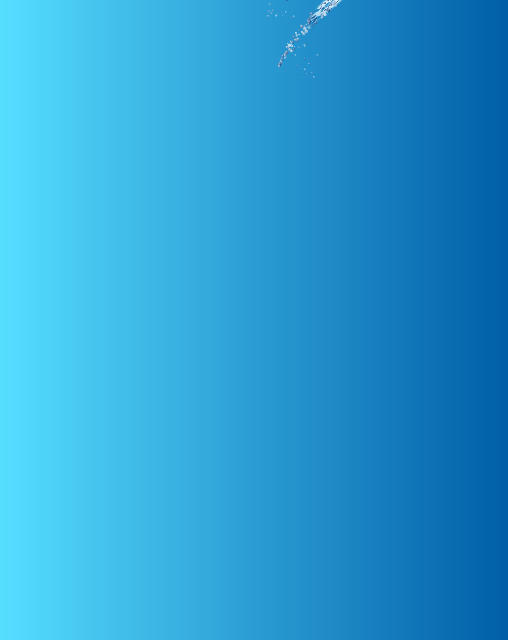
Give the GLSL for this background, as a Shadertoy shader.

```glsl
#define LEFT_BLUE vec3(0.335, 0.870, 1.000)
#define MID_BLUE vec3(0.170, 0.615, 0.830)
#define RIGHT_BLUE vec3(0.000, 0.370, 0.655)
#define FOAM vec3(0.86, 0.94, 0.98)
#define WATER_SHADE vec3(0.07, 0.25, 0.50)
#define SPLASH_TOP_X 0.521
#define SPLASH_DEPTH 0.104
#define SPLASH_WIDTH 0.015
#define STRAND_DROPS 80
#define SPRAY_DROPS 42

float hash(vec2 p) {
    return fract(sin(dot(p, vec2(127.1, 311.7))) * 43758.5453);
}

float noise(vec2 p) {
    vec2 cell = floor(p), f = fract(p);
    f = f * f * (3.0 - 2.0 * f);
    return mix(mix(hash(cell), hash(cell + vec2(1, 0)), f.x),
               mix(hash(cell + vec2(0, 1)), hash(cell + vec2(1, 1)), f.x), f.y);
}

// Centre line of the splash at a given depth below the top edge
float strandX(float depth) {
    return SPLASH_TOP_X - 1.12 * depth + 2.9 * depth * depth;
}

// Shaded bead with a small off-centre highlight
vec3 addDrop(vec3 color, vec2 offset, float radius, float tone, float opacity, float pixel) {
    float body = 1.0 - smoothstep(radius - 0.5 * pixel, radius + 0.5 * pixel, length(offset));
    float glint = 1.0 - smoothstep(0.0, radius, length(offset - radius * vec2(-0.3, 0.35)));
    vec3 water = mix(mix(WATER_SHADE, FOAM, tone), FOAM, 0.7 * glint);
    return mix(color, water, body * opacity);
}

vec3 addSplash(vec3 color, vec2 p, float pixel) {
    float depth = 1.0 - p.y;
    float side = p.x - strandX(depth);

    // Torn sheet of water, dense at the top edge
    float taper = 1.0 - smoothstep(0.0, 0.072, depth);
    float sheetWidth = SPLASH_WIDTH * taper;
    float sheet = 1.0 - smoothstep(sheetWidth * 0.6, sheetWidth + pixel, abs(side));
    vec2 grain = vec2(side * 330.0, depth * 190.0);
    float holes = smoothstep(0.30, 0.60, noise(grain) + 0.5 * taper - 0.25);
    float light = smoothstep(0.25, 0.75, noise(grain * 1.7 + 9.0) + 0.25 * taper);
    color = mix(color, mix(WATER_SHADE, FOAM, light), sheet * holes * taper);

    // Beads along the strand
    for (int i = 0; i < STRAND_DROPS; i++) {
        float id = float(i);
        float along = (id + 0.5) / float(STRAND_DROPS);
        float dropDepth = SPLASH_DEPTH * along;
        float spread = SPLASH_WIDTH * (1.0 - along * along) * (2.0 * hash(vec2(id, 1.0)) - 1.0);
        vec2 center = vec2(strandX(dropDepth) + spread, 1.0 - dropDepth);
        float radius = mix(0.0011, 0.0029, pow(hash(vec2(id, 2.0)), 2.0));
        color = addDrop(color, p - center, radius, hash(vec2(id, 3.0)), 0.85, pixel);
    }

    // Fine spray: an upper left cloud and a lower right cloud
    for (int i = 0; i < SPRAY_DROPS; i++) {
        float id = float(i);
        vec2 scatter = vec2(hash(vec2(id, 4.0)), hash(vec2(id, 5.0))) - 0.5;
        vec2 cloud = i % 2 == 0 ? vec2(0.441, 0.988) : vec2(0.475, 0.905);
        vec2 extent = i % 2 == 0 ? vec2(0.045, 0.034) : vec2(0.044, 0.054);
        float radius = mix(0.0007, 0.0017, hash(vec2(id, 6.0)));
        color = addDrop(color, p - cloud - scatter * extent, radius,
                        hash(vec2(id, 7.0)), 0.55, pixel);
    }
    return color;
}

void mainImage(out vec4 fragColor, in vec2 fragCoord) {
    float across = fragCoord.x / iResolution.x;
    vec2 p = fragCoord / iResolution.y;

    // Horizontal gradient through three blues
    vec3 color = across < 0.5 ? mix(LEFT_BLUE, MID_BLUE, across * 2.0)
                              : mix(MID_BLUE, RIGHT_BLUE, across * 2.0 - 1.0);

    // Splash falling from the top edge
    if (p.y > 0.86) color = addSplash(color, p, 1.0 / iResolution.y);
    fragColor = vec4(color, 1.0);
}
```
